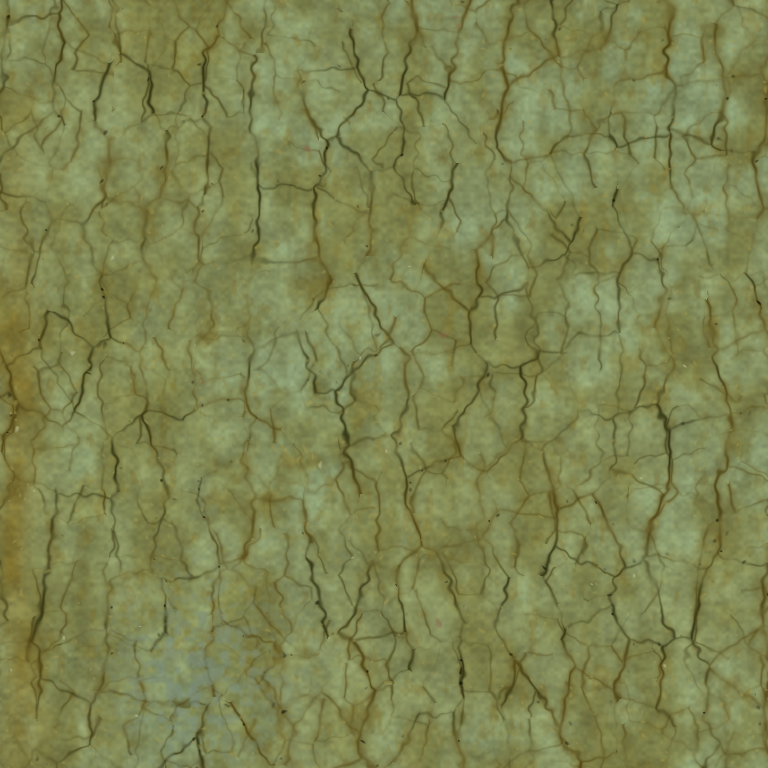
Write a three.js fragment shader that draws this texture.

```glsl
varying vec2 vUv;

const vec3 PAINT = vec3(0.525, 0.565, 0.370);
const vec3 VERDIGRIS = vec3(0.525, 0.605, 0.455);
const vec3 OLIVE = vec3(0.465, 0.470, 0.250);
const vec3 OCHRE = vec3(0.480, 0.400, 0.130);
const vec3 RUST = vec3(0.345, 0.290, 0.085);
const vec3 CRACK = vec3(0.185, 0.195, 0.070);
const vec3 CHALK = vec3(0.720, 0.740, 0.580);
const vec3 BLUE_GREY = vec3(0.480, 0.560, 0.500);
const vec3 ROSE = vec3(0.540, 0.380, 0.290);

float hash(vec2 p) {
  return fract(sin(dot(p, vec2(127.1, 311.7))) * 43758.545);
}

vec2 hash2(vec2 p) {
  return vec2(hash(p), hash(p + 37.3));
}

float noise(vec2 p) {
  vec2 cell = floor(p), f = fract(p);
  f = f * f * (3.0 - 2.0 * f);
  return mix(mix(hash(cell), hash(cell + vec2(1.0, 0.0)), f.x),
             mix(hash(cell + vec2(0.0, 1.0)), hash(cell + 1.0), f.x), f.y);
}

float fbm(vec2 p) {
  float sum = 0.0, gain = 0.5;
  for (int i = 0; i < 4; i++) {
    sum += gain * noise(p);
    p = p * 2.03 + 17.7;
    gain *= 0.5;
  }
  return sum / 0.9375;
}

// Layered sines and a small jag bend the cracks
vec2 bend(vec2 p) {
  vec2 slow = sin(p.yx * vec2(11.0, 13.0) + p * 6.0 + vec2(0.4, 2.1));
  vec2 quick = sin(p.yx * vec2(47.0, 53.0) + p * 29.0);
  vec2 jag = vec2(noise(p * 90.0), noise(p * 90.0 + 40.0)) - 0.5;
  return p + 0.008 * slow + 0.002 * quick + 0.008 * jag;
}

vec2 seed(vec2 cell) {
  return cell + 0.5 + (hash2(cell) - 0.5) * vec2(0.62, 0.90);
}

// Cellular borders: x = narrow crack, y = soft halo; upright borders are stronger
vec2 cracks(vec2 p, vec2 freq, float width, float keep) {
  vec2 q = p * freq, home = floor(q), nearCell = home;
  float best = 10.0;
  for (int j = -1; j <= 1; j++)
  for (int i = -1; i <= 1; i++) {
    vec2 cell = home + vec2(float(i), float(j));
    float d = length(seed(cell) - q);
    if (d < best) { best = d; nearCell = cell; }
  }
  vec2 a = seed(nearCell), lines = vec2(0.0);
  for (int j = -2; j <= 2; j++)
  for (int i = -2; i <= 2; i++) {
    if (i == 0 && j == 0) continue;
    vec2 cell = nearCell + vec2(float(i), float(j));
    vec2 b = seed(cell), normal = normalize(b - a), slope = normal * freq;
    float d = dot(0.5 * (a + b) - q, normal) / length(slope);
    float upright = abs(slope.x) / length(slope);
    float chance = hash(nearCell + cell + 5.3);
    float strength = smoothstep(1.0 - keep, 1.5 - keep, chance + 0.15 * upright)
                   * mix(0.5, 1.0, upright * upright);
    float w = width * mix(0.8, 1.1, strength);
    vec2 line = vec2(exp(-d * d / (w * w)), exp(-d * d / (w * w * 10.0)));
    lines = max(lines, line * strength);
  }
  return lines;
}

// Scattered specks, one per chosen cell
float specks(vec2 p, float freq, float share, float radius) {
  vec2 q = p * freq, cell = floor(q);
  vec2 center = 0.3 + 0.4 * hash2(cell + 9.1);
  float size = radius * mix(0.5, 1.0, hash(cell + 3.7));
  float dotMask = 1.0 - smoothstep(size * 0.2, size, length(fract(q) - center));
  return dotMask * step(1.0 - share, hash(cell + 71.0));
}

float patchMask(vec2 p, vec2 center, vec2 radius) {
  vec2 q = (p - center) / radius;
  return exp(-dot(q, q));
}

void main() {
  vec2 p = vUv, bent = bend(p);
  float cloud = fbm(p * 5.0 + 3.0);
  float streak = fbm(p * vec2(26.0, 7.0) + 11.0);
  float mottle = fbm(p * vec2(38.0, 30.0));
  float grain = noise(p * vec2(110.0, 150.0)) + noise(p * 210.0 + 7.0) - 1.0;
  float chalky = patchMask(p, vec2(0.26, 0.12), vec2(0.12, 0.13));
  float cool = chalky + 0.8 * patchMask(p, vec2(0.90, 0.95), vec2(0.3, 0.12))
             + 0.5 * patchMask(p, vec2(0.32, 0.55), vec2(0.14, 0.25));

  // Weathered paint
  float fresh = smoothstep(0.40, 0.72, cloud * 0.6 + mottle * 0.4);
  vec3 color = mix(PAINT, VERDIGRIS, clamp(fresh * 0.75 + cool * 0.4, 0.0, 0.9));
  float worn = smoothstep(0.40, 0.66, streak * 0.5 + fbm(p * 21.0 + 50.0) * 0.5);
  color = mix(color, OLIVE, worn * 0.75);
  float edgeStain = patchMask(p, vec2(0.025, 0.35), vec2(0.028, 0.45));
  color = mix(color, OCHRE, clamp(edgeStain * (0.1 + streak), 0.0, 0.7));
  color = mix(color, OCHRE, 0.3 * smoothstep(0.55, 0.8, fbm(p * vec2(75.0, 40.0) + 31.0)));
  color *= 1.015 + 0.30 * (mottle - 0.5) + 0.10 * grain + 0.008 * sin(p.y * 520.0);

  // Main cracks and finer branches, fading along their length
  vec2 broad = cracks(bent, vec2(15.0, 11.0), 0.0021, 0.86);
  vec2 fine = cracks(bent + 4.0, vec2(22.0, 19.0), 0.0018, 0.70);
  float wear = smoothstep(0.2, 0.75, 0.6 * noise(p * 16.0 + 8.0) + 0.4 * noise(p * 60.0));
  float rusty = smoothstep(0.38, 0.62, fbm(p * 9.0 + 23.0) + 0.12 * abs(p.x - 0.4));
  vec3 crackColor = mix(CRACK, RUST, 0.8 * rusty);
  color = mix(color, OCHRE * 0.85, (broad.y * 0.34 + fine.y * 0.2) * (0.4 + 0.6 * rusty));
  color = mix(color, crackColor, broad.x * mix(0.25, 0.92, wear));
  color = mix(color, mix(crackColor, RUST, 0.4), fine.x * mix(0.15, 0.62, wear));

  // Chips, dust and stains
  color = mix(color, CRACK * 0.5, 0.8 * specks(bent, 80.0, 0.09, 0.32) * broad.y);
  color = mix(color, vec3(0.64, 0.59, 0.30), 0.45 * specks(bent, 95.0, 0.08, 0.4));
  color = mix(color, CHALK, 0.6 * specks(bent, 75.0, 0.005 + 0.04 * edgeStain, 0.3));
  float flakes = smoothstep(0.42, 0.66, fbm(p * 95.0 + 5.0));
  color = mix(color, BLUE_GREY, flakes * chalky * 0.6);
  color = mix(color, ROSE, 0.5 * specks(bent, 24.0, 0.012, 0.3) * smoothstep(0.4, 0.6, noise(p * 150.0)));
  gl_FragColor = vec4(clamp(color, 0.0, 1.0), 1.0);
}
```
